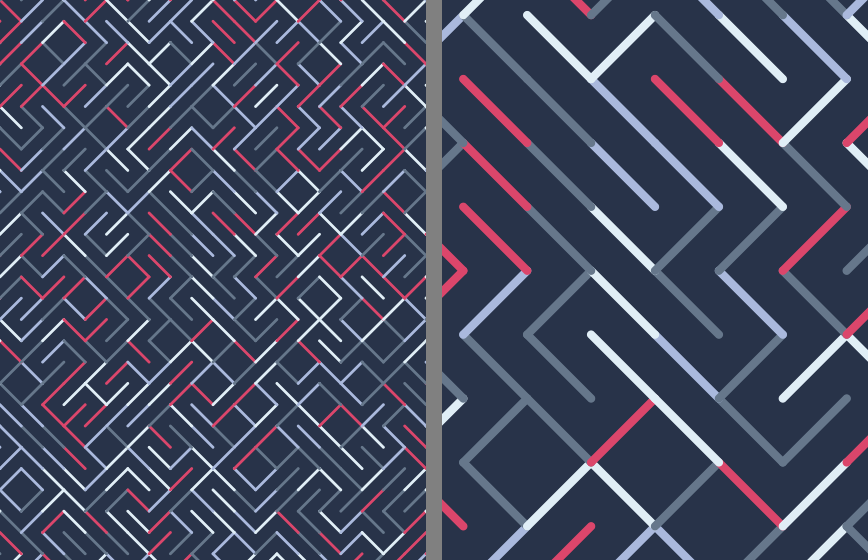
Left: the whole. Right: its middle third, enlarged.
A Shadertoy shader for this pattern:

```glsl
#define COLUMNS 20.0
#define LINE_WIDTH 0.13
#define LEAN_RATIO 0.5
#define BACKGROUND vec3(0.157, 0.200, 0.286)
#define SLATE vec3(0.400, 0.468, 0.545)
#define LAVENDER vec3(0.665, 0.725, 0.865)
#define ICE vec3(0.880, 0.935, 0.965)
#define CRIMSON vec3(0.860, 0.275, 0.420)

// Two independent random values per cell
vec2 hash22(vec2 cell) {
    vec3 q = fract(vec3(cell.xyx) * vec3(0.1031, 0.1030, 0.0973));
    q += dot(q, q.yzx + 33.33);
    return fract((q.xx + q.yz) * q.zy);
}

float segmentDistance(vec2 p, vec2 a, vec2 b) {
    vec2 ab = b - a;
    float t = clamp(dot(p - a, ab) / dot(ab, ab), 0.0, 1.0);
    return length(p - a - ab * t);
}

vec3 strokeColor(float pick) {
    if (pick < 0.27) return SLATE;
    if (pick < 0.52) return LAVENDER;
    if (pick < 0.77) return ICE;
    return CRIMSON;
}

void mainImage(out vec4 fragColor, in vec2 fragCoord) {
    // Square cells, aligned with the top left corner
    float scale = COLUMNS / iResolution.x;
    vec2 p = (fragCoord - vec2(0.0, iResolution.y)) * scale;
    vec2 home = floor(p);
    float soft = 0.6 * scale;
    vec3 color = BACKGROUND;

    // One diagonal per cell; neighbours supply the rounded line ends
    for (int y = -1; y <= 1; y++) {
        for (int x = -1; x <= 1; x++) {
            vec2 cell = home + vec2(x, y);
            vec2 random = hash22(cell + 217.0);
            float lean = step(LEAN_RATIO, random.x);
            float d = segmentDistance(p - cell, vec2(0.0, lean), vec2(1.0, 1.0 - lean));
            float cover = 1.0 - smoothstep(-soft, soft, d - 0.5 * LINE_WIDTH);
            color = mix(color, strokeColor(random.y), cover);
        }
    }
    fragColor = vec4(color, 1.0);
}
```
